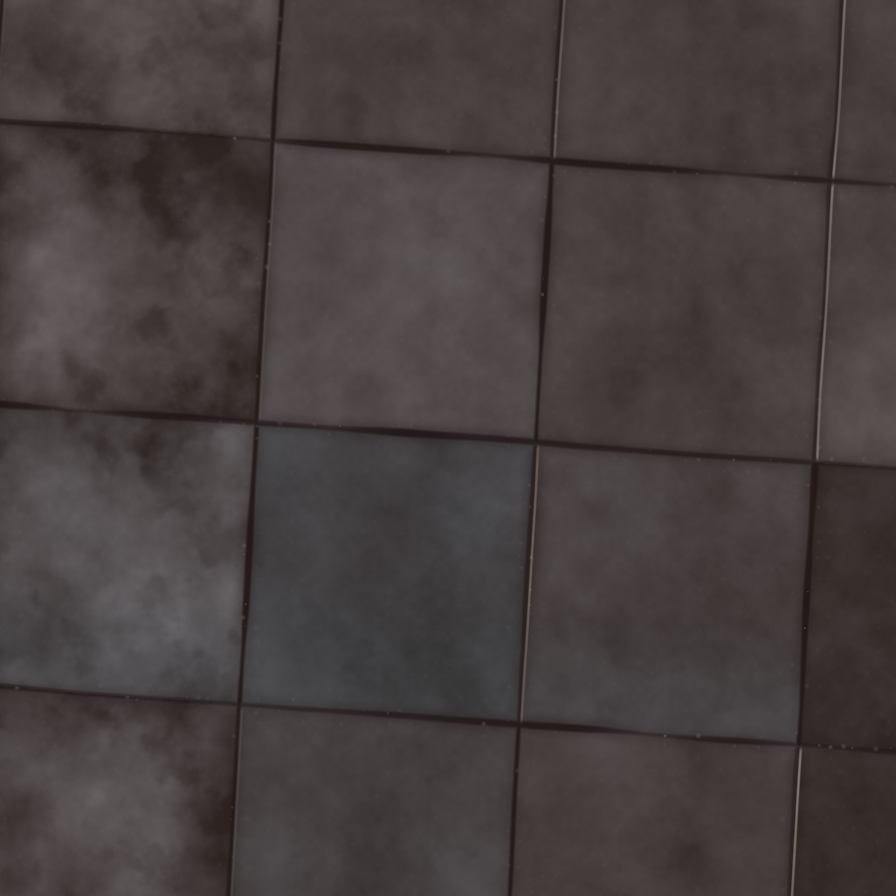
Reproduce this texture procedurally as a Shadertoy shader.

```glsl
// Hand-made square wall tiles, glazed dark brown and slate, on a slightly turned grid.
// Each tile gets a tone from its grid cell, clouded with layered noise; the joints
// between tiles are soft uneven grooves, some upright ones with a pale rim.

#define TILE_RIGHT vec2(0.3115, -0.0225)
#define TILE_UP    vec2(0.0185, 0.315)
#define GRID_ORIGIN vec2(0.598, 0.506)
#define JOINT_WIDTH 0.0023
#define JOINT_SHADE 0.010
#define RIM_WIDTH 0.0014
#define CLOUDING 0.56
#define MOTTLE 0.32
#define STAIN 0.22
#define GRAIN 0.11

const vec3 UMBER = vec3(0.20, 0.16, 0.152);
const vec3 PALE  = vec3(0.42, 0.386, 0.392);
const vec3 SLATE = vec3(-0.026, 0.005, 0.014);
const vec3 JOINT = vec3(0.13, 0.09, 0.085);
const vec3 RIM   = vec3(0.55, 0.51, 0.49);

float hash(vec2 p) {
    return fract(sin(dot(p, vec2(127.1, 311.7))) * 43758.5453);
}

float noise(vec2 p) {
    vec2 i = floor(p), f = fract(p);
    f = f * f * (3.0 - 2.0 * f);
    return mix(mix(hash(i), hash(i + vec2(1, 0)), f.x),
               mix(hash(i + vec2(0, 1)), hash(i + vec2(1, 1)), f.x), f.y);
}

float fbm(vec2 p) {
    float sum = 0.0, amp = 0.5;
    for (int i = 0; i < 5; i++) {
        sum += amp * noise(p);
        p = mat2(1.6, 1.2, -1.2, 1.6) * p + 7.3;
        amp *= 0.5;
    }
    return sum;
}

// Small round flecks, one in some cells of a fine lattice
float flecks(vec2 p) {
    vec2 i = floor(p);
    vec2 center = 0.3 + 0.4 * vec2(hash(i), hash(i + 17.0));
    float radius = 0.28 * hash(i + 5.0);
    float d = length(fract(p) - center);
    return step(0.6, hash(i + 31.0)) * (1.0 - smoothstep(0.3 * radius, radius + 0.02, d));
}

// Canvas position to grid position, one unit per tile, with slightly wavy edges
vec2 toGrid(vec2 uv) {
    vec2 g = inverse(mat2(TILE_RIGHT, TILE_UP)) * (uv - GRID_ORIGIN);
    return g + 0.008 * (vec2(noise(uv * 9.0), noise(uv * 9.0 + 40.0)) - 0.5);
}

// Glaze of one tile: tone along the umber-pale ramp, plus a slate cast
vec3 glaze(vec2 uv, vec2 g) {
    vec2 cell = floor(g), local = fract(g), seed = cell * 5.7;
    float odd = mod(cell.x + cell.y, 2.0);
    float left = step(cell.x, -1.5);
    float lowRight = step(0.5, cell.x) * step(cell.y, -0.5);
    float light = odd * max(step(abs(cell.y), 0.5), left);
    float tone = 0.365 - 0.03 * cell.x + 0.17 * light - 0.25 * lowRight
               + 0.04 * (hash(cell) - 0.5);

    // Clouds and mottling, stronger on the left where the glaze pooled
    float cloud = fbm(uv * 9.0 + seed) - 0.48;
    float mottle = fbm(uv * 32.0 + seed) - 0.48;
    tone += CLOUDING * cloud * (0.8 + 0.7 * left);
    tone += MOTTLE * mottle * (0.7 + 0.8 * left);
    float stain = smoothstep(0.52, 0.72, fbm(uv * 19.0 - seed));
    tone -= STAIN * stain * (0.25 + 0.75 * left);

    // Pooled tiles pale in the middle, dull ones darken there
    vec2 side = min(local, 1.0 - local);
    float middle = smoothstep(0.0, 0.42, min(side.x, side.y) + 0.25 * cloud);
    float pooling = mix(0.08 * (2.0 * light - 1.0), mix(0.40, 0.12, odd), left);
    tone += pooling * (middle - 0.38);

    // Faint upright streaks and grain
    tone += 0.07 * (noise(vec2(uv.x * 45.0, uv.y * 6.0) + seed) - 0.5);
    tone += GRAIN * (fbm(uv * 130.0) - 0.48);

    // Slate gathers around one tile and along the foot of its row
    vec2 d = cell + vec2(1.15, 1.2);
    float cool = exp(-1.1 * dot(d, d)) * (1.0 + 0.8 * cloud);
    cool += 0.4 * step(abs(cell.y + 1.0), 0.5) * smoothstep(0.5, 0.1, local.y);
    return mix(UMBER, PALE, clamp(tone, -0.08, 1.15)) + SLATE * min(cool, 1.1);
}

void mainImage(out vec4 fragColor, in vec2 fragCoord) {
    vec2 uv = fragCoord / iResolution.y;
    float px = 1.0 / iResolution.y;
    vec2 g = toGrid(uv);
    vec3 color = glaze(uv, g);

    // Signed distance to the nearest upright and level joints, in canvas units
    vec2 size = vec2(length(TILE_RIGHT), length(TILE_UP));
    vec2 line = floor(g + 0.5);
    vec2 dist = (g - line) * size;
    vec2 wear = vec2(noise(uv * 15.0 + line.x * 9.0), noise(uv * 11.0 + line.y * 9.0 + 30.0));

    // Which upright joints catch the light
    float row = floor(g.y), diag = line.x + row;
    float lit = max(mod(diag, 2.0), step(1.5, diag));
    lit *= clamp(0.55 + 0.25 * line.x, 0.15, 0.8) * (0.65 + 0.5 * wear.x);

    // Soft shade, then the groove itself
    vec2 shade = exp(-dist * dist / (JOINT_SHADE * JOINT_SHADE)) * (0.2 + 0.5 * wear);
    vec2 width = JOINT_WIDTH * (0.3 + 1.2 * wear);
    vec2 groove = 1.0 - smoothstep(width - px, width + px + 0.0018, abs(dist));
    groove *= vec2(0.9 - 0.5 * lit, 0.35 + 0.6 * wear.y);
    color = mix(color, JOINT, max(shade.x, shade.y) * 0.6);
    color = mix(color, JOINT, max(groove.x, groove.y));

    // Pale rim right of the groove, then flecks, mostly along the joints
    float rim = 1.0 - smoothstep(RIM_WIDTH - px, RIM_WIDTH + px, abs(dist.x - 0.0026));
    color = mix(color, RIM, rim * lit * smoothstep(0.0, 0.008, abs(dist.y)));
    float nearJoint = exp(-min(abs(dist.x), abs(dist.y)) / 0.006);
    color = mix(color, RIM, flecks(uv * 75.0) * (0.04 + 0.45 * nearJoint * wear.x));

    fragColor = vec4(clamp(color, 0.0, 1.0), 1.0);
}
```
